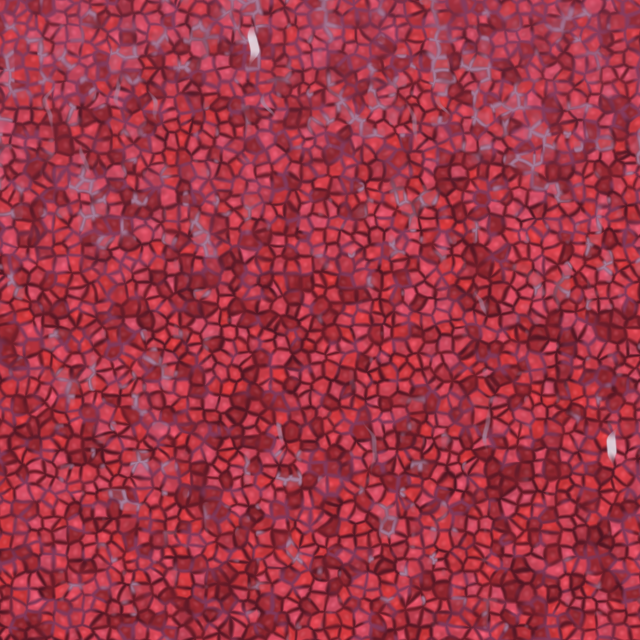
A Shadertoy shader for this texture:

```glsl
// Stained tissue: densely packed red cells in a dark, purple-tinged ground.
// Jittered Voronoi cells give the grains, value noise tints the gaps between
// them, and a loop scatters thin, wavy, pale slits that run nearly upright.

float hash(vec2 p) {
    return fract(sin(dot(p, vec2(127.1, 311.7))) * 43758.5453);
}

vec2 hash2(vec2 p) {
    return vec2(hash(p), hash(p + 57.3));
}

float noise(vec2 p) {
    vec2 i = floor(p), f = fract(p);
    f = f * f * (3.0 - 2.0 * f);
    return mix(mix(hash(i), hash(i + vec2(1, 0)), f.x),
               mix(hash(i + vec2(0, 1)), hash(i + vec2(1, 1)), f.x), f.y);
}

vec2 cellCentre(vec2 id) {
    return id + 0.5 + 0.78 * (hash2(id) - 0.5);
}

// Returns distance to the border, distance to the centre, and the cell id.
vec4 voronoi(vec2 p) {
    vec2 base = floor(p), nearestId = base, toNearest = vec2(8.0);
    for (int y = -1; y <= 1; y++)
    for (int x = -1; x <= 1; x++) {
        vec2 id = base + vec2(x, y);
        vec2 d = cellCentre(id) - p;
        if (dot(d, d) < dot(toNearest, toNearest)) {
            toNearest = d;
            nearestId = id;
        }
    }
    float border = 8.0;
    for (int y = -2; y <= 2; y++)
    for (int x = -2; x <= 2; x++) {
        if (x == 0 && y == 0) continue;
        vec2 d = cellCentre(nearestId + vec2(x, y)) - p;
        border = min(border, dot(0.5 * (d + toNearest), normalize(d - toNearest)));
    }
    return vec4(border, length(toNearest), nearestId);
}

// Pale slits: x is how much they cover, y is how white they are.
vec2 slits(vec2 uv) {
    vec2 result = vec2(0.0);
    for (int i = 0; i < 13; i++) {
        float k = float(i);
        vec2 centre = vec2(hash(vec2(k, 3.1)), mix(0.3, 0.97, hash(vec2(k, 8.6))));
        float white = i < 2 ? 1.0 : 0.0;
        float halfLength = mix(0.022, 0.055, hash(vec2(k, 5.2)));
        vec2 d = uv - centre;
        d.x += d.y * mix(-0.1, 0.3, hash(vec2(k, 1.7)));
        d.x += 0.02 * (noise(vec2(uv.y * 38.0, k * 7.0)) - 0.5);
        float taper = 1.0 - smoothstep(0.2, 1.0, abs(d.y) / halfLength);
        float width = mix(0.0035, 0.0075, white) * taper;
        float cover = (1.0 - smoothstep(width - 0.002, width + 0.002, abs(d.x))) * taper;
        cover *= mix(0.4 + 0.6 * noise(uv * 70.0 + k), 1.0, white);
        result = max(result, vec2(cover, cover * white));
    }
    return result;
}

void mainImage(out vec4 fragColor, in vec2 fragCoord) {
    vec2 uv = fragCoord / iResolution.y;

    // Bend the lattice so the cells become uneven and slightly angular
    vec2 p = uv * 47.0;
    p += 0.4 * (vec2(noise(p * 0.9), noise(p * 0.9 + 31.7)) - 0.5);
    vec4 cell = voronoi(p);
    float tone = hash(cell.zw + 11.9);
    float hue = hash(cell.zw + 23.4);

    // Ground between the cells: dark red, near black, and purple patches
    float topWash = smoothstep(0.45, 1.0, uv.y + 0.35 * (noise(uv * 6.0) - 0.5));
    float tint = noise(uv * 52.0 + 4.0);
    vec3 ground = mix(vec3(0.31, 0.08, 0.14), vec3(0.47, 0.12, 0.17), noise(uv * 64.0));
    ground = mix(ground, vec3(0.54, 0.24, 0.39),
                 smoothstep(0.4, 0.85, tint + 0.18 * topWash) * 0.85);

    // Cell bodies: crimson to pink, some of them dim and out of focus
    vec3 body = mix(vec3(0.78, 0.20, 0.22), vec3(0.80, 0.29, 0.39), hue);
    body = mix(vec3(0.55, 0.14, 0.18), body, smoothstep(0.05, 0.55, tone));
    body *= 0.92 + 0.2 * noise(uv * 110.0);
    body += 0.07 * (1.0 - smoothstep(0.0, 0.3, cell.y));
    float inset = mix(0.09, 0.03, tone);
    float grain = smoothstep(inset - 0.05, inset + 0.2, cell.x);
    vec3 color = mix(ground, body, grain);

    // Pale lilac flecks in the gaps, more of them towards the top
    float fleck = noise(uv * vec2(62.0, 48.0) + 71.0) * (0.72 + 0.4 * noise(uv * 9.0));
    fleck = smoothstep(0.68, 0.95, fleck + 0.16 * topWash);
    color = mix(color, vec3(0.66, 0.49, 0.60), fleck * (1.0 - 0.75 * grain));
    color = mix(color, vec3(0.64, 0.30, 0.44), 0.14 * topWash);

    // Open slits lie on top
    vec2 slit = slits(uv);
    vec3 slitColor = mix(vec3(0.67, 0.52, 0.62), vec3(0.90, 0.85, 0.89), slit.y);
    color = mix(color, slitColor, slit.x * 0.9);

    fragColor = vec4(color, 1.0);
}
```
